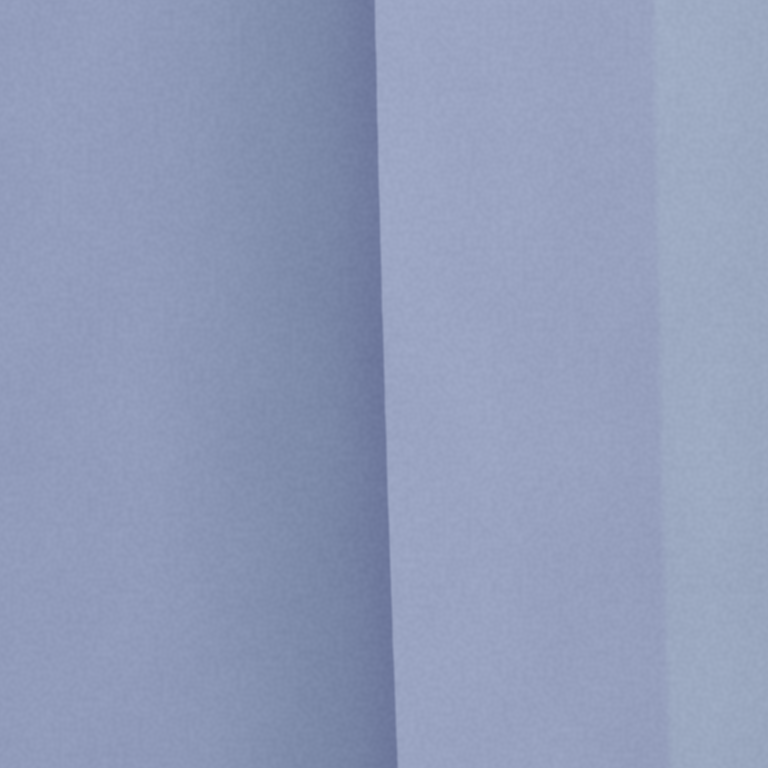
A WebGL 1 fragment shader for this texture:

```glsl
precision highp float;
// Folded pale blue paper: a shaded left panel sinks behind a crisp leaning fold,
// with a lighter panel and a faint third strip to its right.
// Shading comes from distance to each fold; gradient noise adds mottling and grain.

#define LEFT_COLOR vec3(0.570, 0.612, 0.735)
#define SHADE_COLOR vec3(0.490, 0.545, 0.665)
#define CREASE_COLOR vec3(0.420, 0.460, 0.605)
#define PANEL_COLOR vec3(0.605, 0.645, 0.762)
#define STRIP_COLOR vec3(0.612, 0.664, 0.760)
#define SHADE_WIDTH 0.36
#define CREASE_WIDTH 0.055
#define FOLD_SOFTNESS 0.0025
#define STRIP_SOFTNESS 0.007
#define GRAIN_SCALE 150.0
#define GRAIN_AMOUNT 0.022
#define MOTTLE_AMOUNT 0.012

uniform vec2 u_resolution;

vec2 hashGradient(vec2 cell) {
    vec3 p = fract(cell.xyx * vec3(0.1031, 0.1030, 0.0973));
    p += dot(p, p.yzx + 33.33);
    float angle = 6.28318 * fract((p.x + p.y) * p.z);
    return vec2(cos(angle), sin(angle));
}

float gradientNoise(vec2 p) {
    vec2 cell = floor(p);
    vec2 f = fract(p);
    vec2 blend = f * f * f * (f * (f * 6.0 - 15.0) + 10.0);
    float a = dot(hashGradient(cell), f);
    float b = dot(hashGradient(cell + vec2(1.0, 0.0)), f - vec2(1.0, 0.0));
    float c = dot(hashGradient(cell + vec2(0.0, 1.0)), f - vec2(0.0, 1.0));
    float d = dot(hashGradient(cell + vec2(1.0, 1.0)), f - vec2(1.0, 1.0));
    return mix(mix(a, b, blend.x), mix(c, d, blend.x), blend.y);
}

// Broad falloff toward the fold, then a narrow bluish crease
vec3 leftPanel(float depth, float height) {
    float shade = 1.0 - smoothstep(0.05, SHADE_WIDTH, depth);
    float crease = exp(-pow(max(depth, 0.0) / CREASE_WIDTH, 1.5));
    vec3 color = mix(LEFT_COLOR, SHADE_COLOR, shade);
    color = mix(color, CREASE_COLOR, crease * 0.9);
    return color + 0.012 * (height - 0.5);
}

// Light panel that dims gently away from the fold
vec3 rightPanel(float reach, float height) {
    vec3 color = PANEL_COLOR - 0.018 * smoothstep(0.05, 0.36, reach);
    return color + 0.014 * (height - 0.5);
}

void main() {
    vec2 uv = gl_FragCoord.xy / u_resolution;
    float drop = 1.0 - uv.y;

    // Both folds lean right and bend slightly on the way down
    float wobble = 0.0008 * gradientNoise(vec2(3.5, uv.y * 24.0));
    float foldX = 0.488 + drop * (0.020 + 0.010 * drop) + wobble;
    float stripX = 0.852 + 0.020 * pow(drop, 1.4);
    float foldDistance = uv.x - foldX;

    vec3 color = leftPanel(-foldDistance, uv.y);
    vec3 right = rightPanel(foldDistance, uv.y);
    vec3 strip = STRIP_COLOR + 0.014 * (uv.y - 0.5);
    strip -= 0.010 * smoothstep(0.92, 1.0, uv.x);
    right = mix(right, strip, smoothstep(-STRIP_SOFTNESS, STRIP_SOFTNESS, uv.x - stripX));
    color = mix(color, right, smoothstep(-FOLD_SOFTNESS, FOLD_SOFTNESS, foldDistance));

    // Soft tonal patches and fine paper grain
    float mottle = gradientNoise(uv * vec2(9.0, 6.0)) + 0.5 * gradientNoise(uv * 31.0 + 7.0);
    float grain = gradientNoise(uv * GRAIN_SCALE);
    grain += 0.5 * gradientNoise(uv * GRAIN_SCALE * 0.47 + 19.0);
    color += MOTTLE_AMOUNT * mottle * vec3(0.9, 1.0, 0.8) + GRAIN_AMOUNT * grain;

    gl_FragColor = vec4(clamp(color, 0.0, 1.0), 1.0);
}
```
